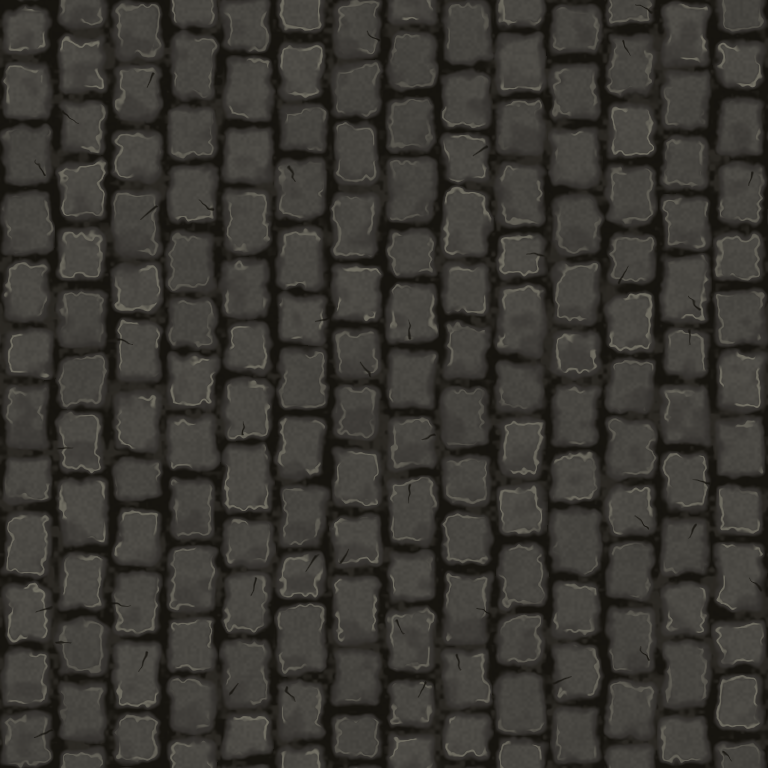
This texture is drawn by a WebGL 1 fragment shader. Its source:

```glsl
precision highp float;

uniform vec2 u_resolution;

#define COLUMNS 14.0
#define ROWS 12.0
#define JOINT 0.05
#define CORNER 0.15
#define ROW_JITTER 0.24
#define EDGE_WOBBLE 0.10
#define GLINT_INSET 0.095
#define GLINT_WIDTH 0.032
#define CRACK_SHARE 0.28

const vec3 GAP = vec3(0.085, 0.077, 0.058);
const vec3 SILT = vec3(0.165, 0.155, 0.135);
const vec3 RIM = vec3(0.205, 0.195, 0.183);
const vec3 FACE = vec3(0.285, 0.277, 0.257);
const vec3 GLINT = vec3(0.43, 0.42, 0.375);

vec2 hash2(vec2 p) {
  vec3 q = fract(p.xyx * vec3(0.1031, 0.1030, 0.0973));
  q += dot(q, q.yzx + 33.33);
  return fract((q.xx + q.yz) * q.zy);
}

// Value noise with n cells per canvas side, seamless at the borders
float noise(vec2 uv, float n) {
  vec2 cell = floor(uv * n);
  vec2 f = fract(uv * n);
  f = f * f * (3.0 - 2.0 * f);
  vec2 a = mod(cell, n) + n;
  vec2 b = mod(cell + 1.0, n) + n;
  return mix(mix(hash2(a).x, hash2(vec2(b.x, a.y)).x, f.x),
             mix(hash2(vec2(a.x, b.y)).x, hash2(b).x, f.x), f.y);
}

float roundedBox(vec2 p, vec2 halfSize, float r) {
  vec2 q = abs(p) - halfSize + r;
  return length(max(q, 0.0)) + min(max(q.x, q.y), 0.0) - r;
}

// Height of the joint below the given row of a column
float jointHeight(float column, float row) {
  return row + ROW_JITTER * hash2(vec2(column, mod(row, ROWS)) + 7.0).x;
}

// Distance to a segment that tapers towards b
float taperedLine(vec2 p, vec2 a, vec2 b, float width) {
  vec2 ab = b - a;
  float t = clamp(dot(p - a, ab) / dot(ab, ab), 0.0, 1.0);
  return length(p - a - ab * t) - width * (1.0 - 0.8 * t);
}

void main() {
  vec2 uv = gl_FragCoord.xy / u_resolution;
  float pixel = COLUMNS / min(u_resolution.x, u_resolution.y);
  float coarse = noise(uv, 29.0) - 0.5;
  float medium = noise(uv, 67.0) - 0.5;
  float fine = noise(uv, 151.0) - 0.5;
  float grain = noise(uv, 260.0) - 0.5;

  // Bent columns, every other one shifted by half a stone
  float x = uv.x * COLUMNS + 0.09 * (noise(uv, 17.0) - 0.5);
  float column = mod(floor(x), COLUMNS);
  float y = uv.y * ROWS + 0.5 * mod(column, 2.0) + 0.5 * ROW_JITTER;
  y += 0.06 * coarse;
  float row = floor(y);
  row -= step(y, jointHeight(column, row));
  float low = jointHeight(column, row);
  float high = jointHeight(column, row + 1.0);

  // Stone coordinates, one unit being a column width
  float rowScale = COLUMNS / ROWS;
  vec2 id = vec2(column, mod(row, ROWS));
  vec2 shape = hash2(id + 31.0);
  vec2 look = hash2(id + 57.0);
  vec2 damage = hash2(id + 83.0);
  vec2 p = vec2(fract(x) - 0.5, (y - 0.5 * (low + high)) * rowScale);
  float tilt = 0.10 * (shape.x - 0.5);
  p = mat2(cos(tilt), sin(tilt), -sin(tilt), cos(tilt)) * p;
  vec2 halfSize = vec2(0.5, 0.5 * (high - low) * rowScale) - JOINT;
  halfSize -= 0.035 * shape;
  float d = roundedBox(p, halfSize, CORNER + 0.10 * (look.y - 0.5));
  d += EDGE_WOBBLE * medium + 0.04 * fine;

  // Worn face with its own tone and dirty patches
  vec3 face = FACE * (0.95 + 0.09 * look.x + 0.07 * coarse + 0.05 * grain);
  float grime = smoothstep(0.0, 0.4, coarse + 0.4 * medium - 0.5 * p.y - 0.08);
  face = mix(face, RIM, 0.55 * grime);
  vec3 color = mix(face, RIM, smoothstep(-0.15, -0.03, d));

  // Broken pale line along the bevel
  float bevel = abs(d + GLINT_INSET + 0.06 * coarse + 0.05 * fine);
  float glint = 1.0 - smoothstep(0.006, GLINT_WIDTH + pixel * 0.5, bevel);
  float broken = smoothstep(0.42, 0.62, noise(uv + 0.37, 41.0) + 0.25 * (look.y - 0.5));
  color = mix(color, GLINT, glint * broken * (0.45 + 0.55 * look.x));

  // Short crack running in from the edge of some stones
  float angle = 6.2832 * damage.x;
  vec2 outward = vec2(cos(angle), sin(angle));
  vec2 inner = 0.16 * outward + 0.12 * (shape - 0.5);
  float crack = taperedLine(p + 0.05 * fine, 0.46 * outward, inner, 0.022);
  float cracked = step(damage.y, CRACK_SHARE);
  color = mix(color, GAP, 0.85 * cracked * (1.0 - smoothstep(-pixel, pixel, crack)));

  // Sunken joints with uneven silt
  vec3 joint = mix(GAP, SILT, smoothstep(-0.05, 0.4, coarse + 0.6 * fine));
  color = mix(color, joint, smoothstep(-0.035 - pixel * 0.5, 0.035 + pixel * 0.5, d));
  gl_FragColor = vec4(color * (1.0 + 0.06 * grain), 1.0);
}
```
